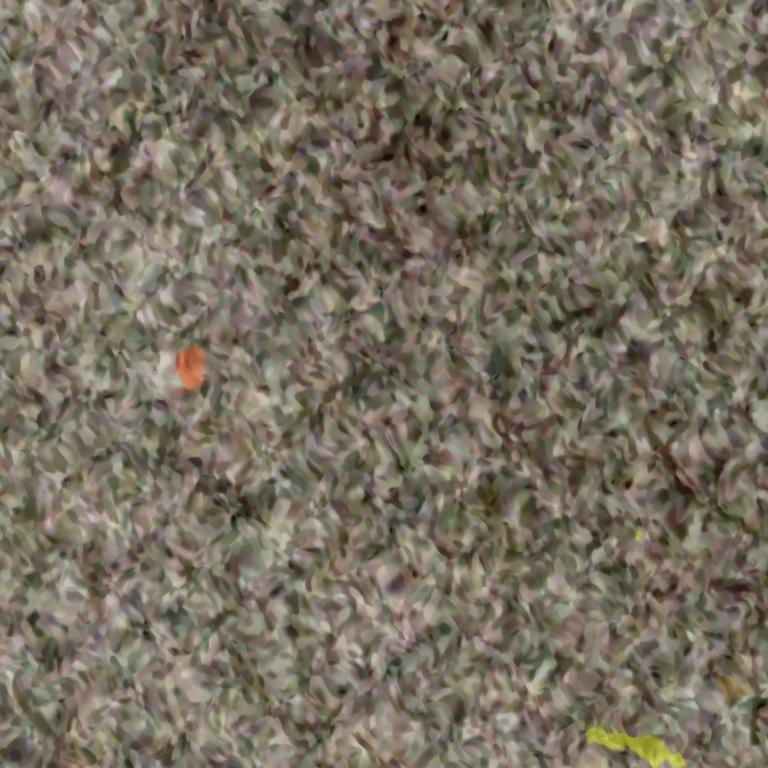
Reproduce this texture procedurally as a three.js fragment shader.

```glsl
varying vec2 vUv;

const vec3 STONE = vec3(0.459, 0.427, 0.370);
const vec3 PURPLE_GREEN = vec3(0.040, -0.025, 0.035);
const vec3 WARM_COOL = vec3(0.035, 0.0, -0.040);
const vec3 ORANGE = vec3(0.74, 0.37, 0.22);
const vec3 CHALK = vec3(0.63, 0.60, 0.56);
const vec3 LIME = vec3(0.65, 0.66, 0.20);
const vec3 OCHRE = vec3(0.58, 0.47, 0.26);
const vec3 BARK = vec3(0.27, 0.23, 0.20);

const float PATCH_FREQ = 17.0;
const float GRAIN_FREQ = 54.0;
const float FINE_FREQ = 100.0;
const float PIT_FREQ = 42.0;
const float PATCH_GAIN = 0.11;
const float GRAIN_GAIN = 0.28;
const float FINE_GAIN = 0.32;
const float PIT_DEPTH = 0.13;
const float CHIP_GAIN = 0.09;
const float SHADE_DEPTH = 0.085;
const float SOFTNESS = 5.5;

vec3 hash3(vec2 p) {
  vec3 q = fract(p.xyx * vec3(0.1031, 0.1030, 0.0973));
  q += dot(q, q.yxz + 33.33);
  return fract((q.xxy + q.yzz) * q.zyx);
}

vec2 turn(vec2 p, float angle) {
  float c = cos(angle), s = sin(angle);
  return vec2(c * p.x - s * p.y, s * p.x + c * p.y);
}

// Cellular noise: random cell values blended softly, centred on zero
vec3 softCells(vec2 p) {
  vec2 cell = floor(p);
  vec3 sum = vec3(0.0);
  float total = 0.0;
  for (int j = -1; j <= 1; j++) {
    for (int i = -1; i <= 1; i++) {
      vec2 id = cell + vec2(float(i), float(j));
      vec2 d = id + 0.1 + 0.8 * hash3(id).xy - p;
      float w = exp(-SOFTNESS * dot(d, d));
      sum += w * hash3(id + 71.0);
      total += w;
    }
  }
  return sum / total - 0.5;
}

// Sparse elongated flecks, each with its own direction and size
float flecks(vec2 p, float share) {
  vec2 cell = floor(p);
  float mask = 0.0;
  for (int j = -1; j <= 1; j++) {
    for (int i = -1; i <= 1; i++) {
      vec2 id = cell + vec2(float(i), float(j));
      vec3 r = hash3(id + 19.0);
      vec2 d = turn(p - id - hash3(id).xy, r.x * 3.14) * vec2(1.0, 1.9);
      float size = mix(0.25, 0.6, r.y);
      mask = max(mask, step(r.z, share) * (1.0 - smoothstep(0.2 * size, size, length(d))));
    }
  }
  return mask;
}

float segment(vec2 p, vec2 a, vec2 b) {
  vec2 ab = b - a;
  return length(p - a - ab * clamp(dot(p - a, ab) / dot(ab, ab), 0.0, 1.0));
}

float blot(float dist, float radius) {
  return 1.0 - smoothstep(radius * 0.5, radius * 1.2, dist);
}

void main() {
  // Wavy domain keeps the cells irregular
  vec2 uv = vUv + 0.004 * sin(vUv.yx * 61.0 + 2.0 * sin(vUv * 37.0));
  vec3 region = softCells(turn(uv, 0.5) * PATCH_FREQ * 0.4 + 5.0);
  vec3 patches = softCells(turn(uv, -0.6) * PATCH_FREQ + 40.0);
  vec3 grain = softCells(turn(uv, 0.45) * vec2(1.15, 0.9) * GRAIN_FREQ + 130.0);
  vec2 ragged = uv + 0.006 * grain.yz;
  vec3 fine = softCells(turn(ragged, -0.4) * vec2(1.2, 0.85) * FINE_FREQ + 270.0);

  // Light and dark structure
  float band = segment(vUv, vec2(0.50, 0.92), vec2(0.92, 0.38));
  float light = SHADE_DEPTH * (0.45 - exp(-band * band * 16.0));
  light += PATCH_GAIN * (0.5 * region.x + patches.x);
  light += GRAIN_GAIN * grain.x + FINE_GAIN * fine.x;
  light -= PIT_DEPTH * flecks(ragged * PIT_FREQ + 90.0, 0.25);
  light += CHIP_GAIN * flecks(ragged * PIT_FREQ * 0.9 + 310.0, 0.25);

  // Mineral tints
  vec3 color = STONE + light;
  color += PURPLE_GREEN * (0.5 * patches.y + grain.y + fine.y);
  color += WARM_COOL * (0.6 * patches.z + grain.z + fine.z);

  // Scattered debris with ragged edges
  vec2 q = vUv + 0.016 * grain.yz + 0.014 * fine.yz;
  float relief = 0.6 * light;
  color = mix(color, BARK + relief, 0.7 * blot(segment(q, vec2(0.27, 0.365), vec2(0.33, 0.34)), 0.012));
  color = mix(color, BARK + relief, 0.6 * blot(length(q - vec2(0.345, 0.85)), 0.022));
  color = mix(color, ORANGE + relief, 0.85 * blot(length(q - vec2(0.247, 0.521)), 0.025));
  color = mix(color, CHALK + relief, 0.8 * blot(segment(q, vec2(0.208, 0.495), vec2(0.222, 0.535)), 0.014));
  color = mix(color, OCHRE + relief, 0.8 * blot(length(q - vec2(0.95, 0.11)), 0.016));
  color = mix(color, LIME + relief, 0.85 * blot(length(q - vec2(0.834, 0.303)), 0.008));
  float twig = min(segment(q, vec2(0.77, 0.05), vec2(0.83, 0.033)),
                   segment(q, vec2(0.83, 0.033), vec2(0.88, 0.008)));
  color = mix(color, LIME + relief, 0.9 * blot(twig, 0.012));

  gl_FragColor = vec4(clamp(color, 0.0, 1.0), 1.0);
}
```
